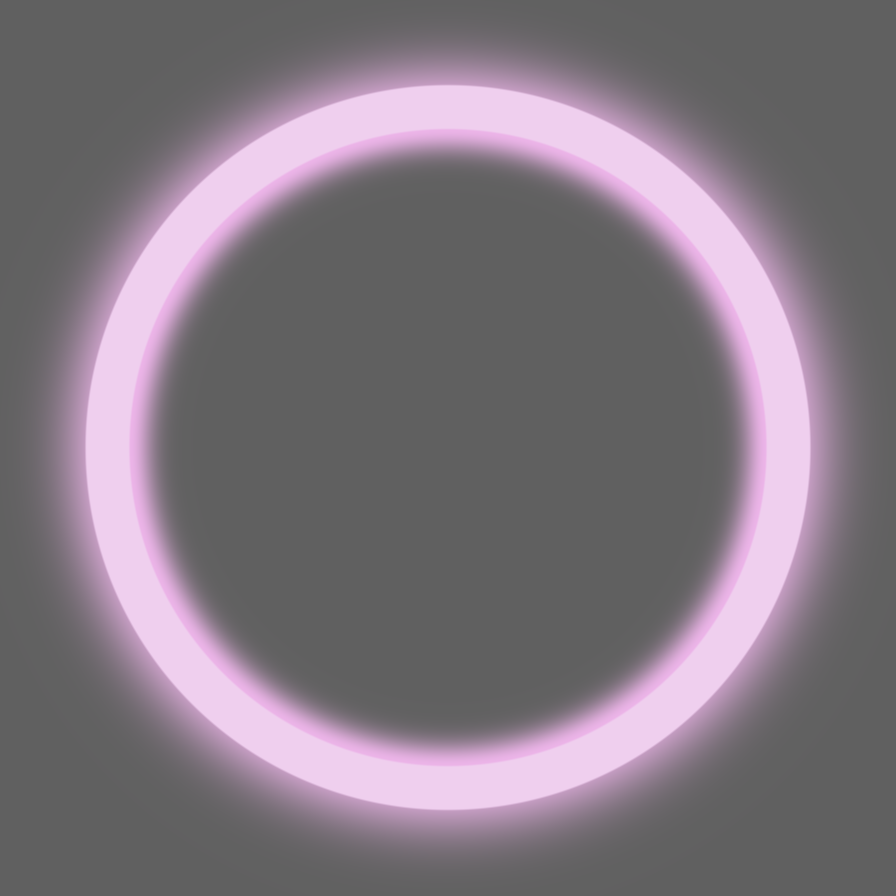
This background is drawn by a three.js fragment shader. Its source:

```glsl
// Pale pink neon ring glowing inward and outward on a flat grey ground.
varying vec2 vUv;

const vec3 GROUND_COLOR = vec3(0.378);
const vec3 RING_COLOR = vec3(0.938, 0.81, 0.935);
const vec3 GLOW_COLOR = vec3(0.94, 0.715, 0.925);

const vec2 CENTER = vec2(0.5, 0.5005);
const float INNER_RADIUS = 0.3555;
const float OUTER_RADIUS = 0.4045;

const float OUTER_GLOW_STRENGTH = 0.70;
const float OUTER_GLOW_LINEAR = 18.0;
const float OUTER_GLOW_SQUARE = 300.0;
const float INNER_GLOW_STRENGTH = 0.97;
const float INNER_GLOW_WIDTH = 0.0265;
const float EDGE_SOFTNESS = 0.0015;

// Halo outside the ring: a steep start with a soft tail.
float outerGlow(float d) {
  return OUTER_GLOW_STRENGTH * exp(-d * (OUTER_GLOW_LINEAR + OUTER_GLOW_SQUARE * d));
}

// Tighter, brighter halo inside the ring.
float innerGlow(float d) {
  float t = d / INNER_GLOW_WIDTH;
  return INNER_GLOW_STRENGTH * exp(-t * t);
}

void main() {
  float radius = length(vUv - CENTER);
  float midRadius = 0.5 * (INNER_RADIUS + OUTER_RADIUS);
  float halfWidth = 0.5 * (OUTER_RADIUS - INNER_RADIUS);
  float ringDistance = abs(radius - midRadius) - halfWidth;

  // Glow on either side of the band
  float d = max(ringDistance, 0.0);
  float glow = radius > midRadius ? outerGlow(d) : innerGlow(d);
  vec3 color = mix(GROUND_COLOR, GLOW_COLOR, glow);

  // Solid band
  float band = 1.0 - smoothstep(-EDGE_SOFTNESS, EDGE_SOFTNESS, ringDistance);
  color = mix(color, RING_COLOR, band);

  gl_FragColor = vec4(color, 1.0);
}
```
